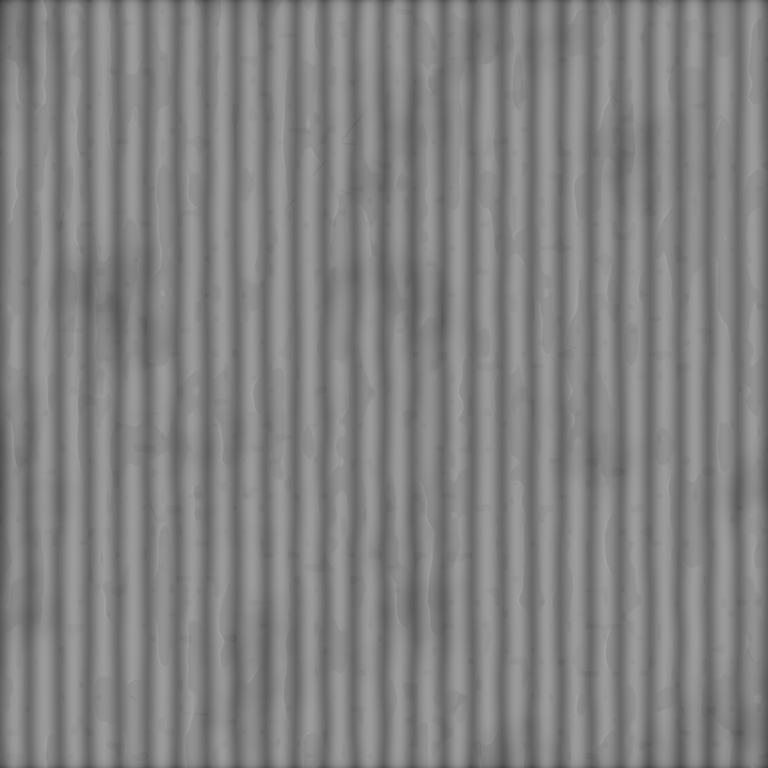
This texture is drawn by a Shadertoy shader. Its source:

```glsl
// Corrugated grey metal sheet: 26 vertical ridges with soft grime, worn patches and faint scratches.

float hash(vec2 p) {
    vec3 q = fract(p.xyx * vec3(0.1031, 0.1030, 0.0973));
    q += dot(q, q.yzx + 33.33);
    return fract((q.x + q.y) * q.z);
}

float noise(vec2 p) {
    vec2 cell = floor(p), f = fract(p);
    f = f * f * (3.0 - 2.0 * f);
    return mix(mix(hash(cell), hash(cell + vec2(1, 0)), f.x),
               mix(hash(cell + vec2(0, 1)), hash(cell + vec2(1, 1)), f.x), f.y);
}

float fbm(vec2 p) {
    float sum = 0.0, amp = 0.5;
    for (int i = 0; i < 5; i++) {
        sum += amp * noise(p);
        p = mat2(1.6, 1.2, -1.2, 1.6) * p + 7.3;
        amp *= 0.5;
    }
    return sum;
}

float segmentDistance(vec2 p, vec2 a, vec2 b) {
    vec2 ab = b - a;
    return length(p - a - ab * clamp(dot(p - a, ab) / dot(ab, ab), 0.0, 1.0));
}

// Worn patches, stretched along the ridges, with crisp uneven rims
float wornPatches(vec2 uv) {
    float field = noise(uv * vec2(48.0, 15.0) + 3.7)
                + 0.22 * noise(uv * vec2(90.0, 55.0) + 19.0);
    return smoothstep(0.74, 0.79, field);
}

// Sparse thin scratches, each with its own place, length and slope
float scratches(vec2 uv, float pixel) {
    float mark = 0.0;
    for (int i = 0; i < 14; i++) {
        float id = float(i);
        vec2 start = vec2(hash(vec2(id, 4.0)), hash(vec2(id, 9.0)));
        float angle = 6.2832 * hash(vec2(id, 17.0));
        float len = mix(0.015, 0.07, hash(vec2(id, 23.0)));
        float d = segmentDistance(uv, start, start + len * vec2(cos(angle), sin(angle)));
        mark = max(mark, 1.0 - smoothstep(0.0004, 0.0008 + pixel, d));
    }
    // One long diagonal scratch
    float d = segmentDistance(uv, vec2(0.35, 0.70), vec2(0.50, 0.885));
    mark = max(mark, 1.0 - smoothstep(0.0004, 0.0008 + pixel, d));
    return mark * smoothstep(0.35, 0.65, noise(uv * 60.0));
}

void mainImage(out vec4 fragColor, in vec2 fragCoord) {
    vec2 uv = fragCoord / iResolution.xy;
    float pixel = 1.0 / iResolution.y;

    // Ridge profile: dark valleys on the cell borders, broad bright crests
    float wobble = 0.07 * (noise(uv * vec2(26.0, 18.0)) - 0.5);
    float crest = 0.5 - 0.5 * cos(6.2832 * (uv.x * 26.0 + wobble));
    float shade = mix(0.415, 0.607, pow(crest, 0.75));

    // Patches dull the crests and leave a slight bright rim on one side
    float worn = wornPatches(uv);
    float rim = max(wornPatches(uv + vec2(0.003, 0.0)) - worn, 0.0);
    shade += crest * (0.018 * rim - 0.034 * worn);

    // Broad grime, small stains and fine grain
    shade -= 0.075 * smoothstep(0.50, 0.80, fbm(uv * vec2(6.0, 5.0) + 11.0));
    shade -= 0.020 * smoothstep(0.80, 0.90, noise(uv * vec2(85.0, 65.0) + 41.0));
    shade += 0.018 * (fbm(uv * vec2(34.0, 7.0)) - 0.48);
    shade -= 0.025 * scratches(uv, pixel);

    // Narrow shadow along the outer edges
    vec2 toEdge = min(uv, 1.0 - uv);
    shade -= 0.10 * exp(-toEdge.y / 0.005) + 0.03 * exp(-toEdge.x / 0.008);

    fragColor = vec4(vec3(shade), 1.0);
}
```
